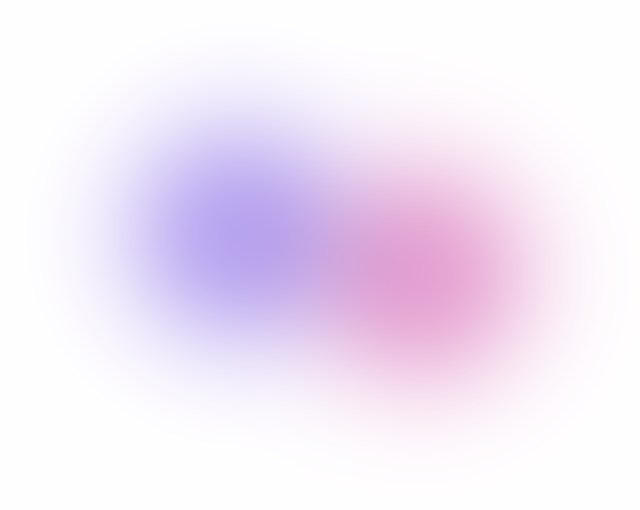
Write a Shadertoy shader that draws this background.

```glsl
// Two soft round glows, violet on the left and pink on the right, over white.
// Each glow is a smooth radial falloff that tints the light passing through it,
// so the overlap blends into a gentle mauve.

// Positions and radii are in canvas heights, measured from the canvas centre.
const vec2  VIOLET_CENTRE = vec2(-0.162, 0.042);
const vec2  PINK_CENTRE   = vec2(0.198, -0.039);
const float VIOLET_RADIUS = 0.170;
const float PINK_RADIUS   = 0.168;
const float FALLOFF_POWER = 2.3;   // above 2 gives a flatter core, shorter tail

const vec3 PAPER  = vec3(1.0, 0.998, 1.0);
const vec3 VIOLET = vec3(0.722, 0.655, 0.945);
const vec3 PINK   = vec3(0.905, 0.645, 0.825);

// Strength of a glow: 1 at its centre, fading smoothly to 0.
float glow(vec2 point, vec2 centre, float radius) {
    float reach = length(point - centre) / radius;
    return exp(-0.5 * pow(reach, FALLOFF_POWER));
}

// Filter colour of a glow at the given strength.
vec3 tint(vec3 colour, float strength) {
    return mix(vec3(1.0), colour, strength);
}

void mainImage(out vec4 fragColor, in vec2 fragCoord) {
    vec2 point = (fragCoord - 0.5 * iResolution.xy) / iResolution.y;

    // Multiply both filters onto the paper.
    vec3 colour = PAPER;
    colour *= tint(VIOLET, glow(point, VIOLET_CENTRE, VIOLET_RADIUS));
    colour *= tint(PINK, glow(point, PINK_CENTRE, PINK_RADIUS));

    fragColor = vec4(colour, 1.0);
}
```
